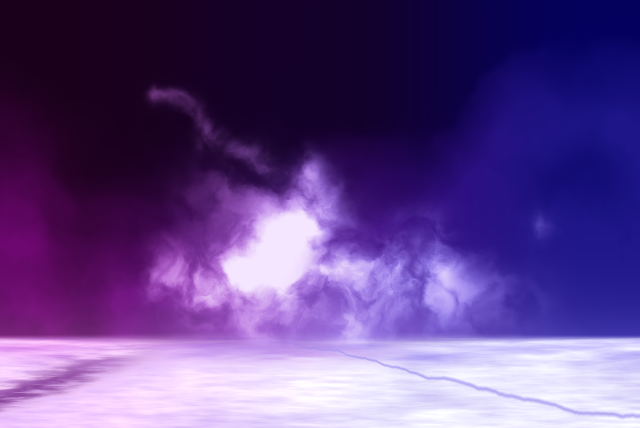
A WebGL 2 fragment shader for this background:

```glsl
#version 300 es
precision highp float;
// Magenta and blue smoke drifting above a pale, cracked floor.
uniform vec2 u_resolution;
out vec4 fragColor;

const float ASPECT = 1.5;
const float HORIZON = 0.213;
const float WARP = 0.10;
const vec3 NIGHT_LEFT = vec3(0.10, 0.0, 0.10);
const vec3 NIGHT_MID = vec3(0.075, 0.0, 0.16);
const vec3 NIGHT_RIGHT = vec3(0.01, 0.0, 0.36);
const vec3 HAZE_LEFT = vec3(0.42, 0.02, 0.43);
const vec3 HAZE_MID = vec3(0.24, 0.03, 0.47);
const vec3 HAZE_RIGHT = vec3(0.11, 0.08, 0.53);
const vec3 SMOKE_LEFT = vec3(0.74, 0.40, 0.85);
const vec3 SMOKE_RIGHT = vec3(0.58, 0.49, 0.94);
const vec3 GLOW = vec3(0.96, 0.90, 1.0);
const vec3 FLOOR_LEFT = vec3(0.95, 0.79, 1.0);
const vec3 FLOOR_RIGHT = vec3(0.92, 0.91, 1.0);
const vec3 STAIN = vec3(0.48, 0.19, 0.56);
const vec3 CRACK = vec3(0.64, 0.60, 0.94);

// Smoke puffs: centre, radii; strengths follow
const int PUFF_COUNT = 9;
const vec4 PUFFS[PUFF_COUNT] = vec4[](
  vec4(0.43, 0.325, 0.12, 0.07), vec4(0.76, 0.25, 0.18, 0.08),
  vec4(0.84, 0.345, 0.15, 0.06), vec4(0.985, 0.40, 0.09, 0.09),
  vec4(1.09, 0.31, 0.16, 0.10), vec4(0.70, 0.50, 0.12, 0.09),
  vec4(0.58, 0.53, 0.15, 0.11), vec4(1.27, 0.477, 0.045, 0.04),
  vec4(0.62, 0.34, 0.24, 0.10));
const float STRENGTHS[PUFF_COUNT] = float[](0.42, 0.40, 0.45, 0.48, 0.30, 0.22, 0.22, 0.22, 0.36);

// Spine of the rising wisp
const int SPINE_COUNT = 7;
const vec2 SPINE[SPINE_COUNT] = vec2[](
  vec2(0.36, 0.765), vec2(0.46, 0.76), vec2(0.50, 0.685), vec2(0.62, 0.645),
  vec2(0.70, 0.59), vec2(0.74, 0.52), vec2(0.64, 0.43));

float hash(vec2 p) {
  return fract(sin(dot(p, vec2(127.1, 311.7))) * 43758.5453);
}

float noise(vec2 p) {
  vec2 i = floor(p), f = fract(p);
  f = f * f * (3.0 - 2.0 * f);
  return mix(mix(hash(i), hash(i + vec2(1, 0)), f.x),
             mix(hash(i + vec2(0, 1)), hash(i + vec2(1, 1)), f.x), f.y);
}

float fbm(vec2 p) {
  float sum = 0.0, amp = 0.5;
  for (int i = 0; i < 6; i++) {
    sum += amp * noise(p);
    p = mat2(1.6, 1.2, -1.2, 1.6) * p + 7.3;
    amp *= 0.5;
  }
  return sum;
}

float puff(vec2 p, vec2 centre, vec2 radii) {
  vec2 d = (p - centre) / radii;
  return exp(-dot(d, d));
}

float segmentDistance(vec2 p, vec2 a, vec2 b) {
  vec2 ab = b - a;
  return length(p - a - ab * clamp(dot(p - a, ab) / dot(ab, ab), 0.0, 1.0));
}

vec3 threeWay(vec3 a, vec3 b, vec3 c, float x) {
  return mix(mix(a, b, smoothstep(0.1, 0.75, x)), c, smoothstep(0.75, 1.4, x));
}

// Dim haze with an uneven upper edge and dark pockets
vec3 backdrop(vec2 p) {
  vec2 q = p + 0.16 * (vec2(fbm(p * 5.0), fbm(p * 5.0 + 31.0)) - 0.5);
  float top = 0.70 + 0.18 * exp(-q.x * q.x * 20.0) + 0.23 * smoothstep(0.95, 1.2, q.x);
  float span = mix(0.50, 0.34, smoothstep(0.2, 0.8, p.x));
  float haze = smoothstep(-0.02, span, top - q.y) * mix(0.4, 1.45, fbm(q * 6.0 + 3.0));
  haze += 0.2 * smoothstep(0.0, 0.06, top - q.y) * smoothstep(0.6, 1.1, p.x);
  haze *= 1.0 - 0.6 * puff(q, vec2(1.36, 0.58), vec2(0.13, 0.09));
  haze *= 1.0 - 0.5 * puff(q, vec2(0.27, 0.66), vec2(0.13, 0.08));
  vec3 night = threeWay(NIGHT_LEFT, NIGHT_MID, NIGHT_RIGHT, p.x);
  vec3 col = mix(night, threeWay(HAZE_LEFT, HAZE_MID, HAZE_RIGHT, p.x), clamp(haze, 0.0, 1.0));
  float low = exp(-max(p.y - HORIZON, 0.0) / 0.08);
  return col + vec3(0.14, 0.13, 0.14) * low;
}

float smokeDensity(vec2 p) {
  vec2 q = p + WARP * (vec2(fbm(p * 8.0 + 11.0), fbm(p * 8.0 + 47.0)) - 0.5);
  float body = 0.0;
  for (int i = 0; i < PUFF_COUNT; i++)
    body += STRENGTHS[i] * puff(q, PUFFS[i].xy, PUFFS[i].zw);
  float wisp = 0.0;
  for (int i = 0; i < SPINE_COUNT - 1; i++) {
    float t = float(i) / float(SPINE_COUNT - 2);
    float d = segmentDistance(q, SPINE[i], SPINE[i + 1]) / mix(0.024, 0.055, t);
    wisp = max(wisp, mix(0.24, 0.32, t) * exp(-d * d));
  }
  // Tilted bright core
  vec2 c = mat2(0.85, -0.53, 0.53, 0.85) * (q - vec2(0.635, 0.415));
  float core = 0.75 * puff(c, vec2(0), vec2(0.13, 0.06));
  float detail = fbm(q * 13.0 + 0.6 * fbm(p * 20.0));
  float mist = 0.36 * puff(q, vec2(0.74, 0.20), vec2(0.46, 0.11));
  return (body + wisp) * mix(0.35, 1.55, smoothstep(0.2, 0.8, detail))
    + core * mix(0.6, 1.2, detail) + mist;
}

vec3 floorColour(vec2 p) {
  float side = smoothstep(0.1, 1.0, p.x);
  float depth = HORIZON - p.y;
  float streaks = fbm(vec2(p.x * 4.0, 6.0 * log(depth + 0.03) + p.y * 50.0));
  float grain = fbm(vec2(p.x * 14.0, p.y * 130.0));
  vec3 far = mix(vec3(0.90, 0.58, 0.94), vec3(0.76, 0.73, 0.99), side);
  vec3 near = mix(FLOOR_LEFT, FLOOR_RIGHT, side);
  vec3 col = mix(far, near, smoothstep(-0.02, 0.09, depth + 0.13 * (streaks - 0.5)));
  col += vec3(0.26, 0.30, 0.08) * (streaks - 0.48) + vec3(0.16, 0.20, 0.05) * (grain - 0.48);
  // Ragged diagonal stain on the left, soft shade in the middle
  float off = (p.y - 0.07 - 0.32 * p.x + 0.09 * (streaks - 0.5) + 0.05 * (grain - 0.5)) / 0.027;
  float stain = exp(-off * off) * smoothstep(0.44, 0.1, p.x);
  col = mix(col, STAIN, stain * clamp(streaks + grain - 0.15, 0.0, 0.85));
  float shade = puff(p, vec2(0.64, 0.175), vec2(0.27, 0.028));
  col = mix(col, vec3(0.73, 0.54, 0.91), shade * clamp(1.2 * grain, 0.0, 0.8));
  // Crack widens toward the viewer
  float wobble = 0.012 * (noise(p.xx * 14.0) - 0.5) + 0.007 * (fbm(p.xx * 50.0) - 0.5);
  float line = HORIZON - 0.001 - 0.19 * smoothstep(0.5, 1.55, p.x) + wobble;
  float width = mix(0.001, 0.007, smoothstep(0.6, 1.3, p.x)) * (0.5 + grain);
  float crack = 1.0 - smoothstep(0.0, width + 0.002, abs(p.y - line));
  return mix(col, CRACK, 0.75 * crack * smoothstep(0.5, 0.9, p.x));
}

void main() {
  vec2 p = gl_FragCoord.xy / u_resolution * vec2(ASPECT, 1.0);
  float density = smokeDensity(p);
  vec3 tint = mix(SMOKE_LEFT, SMOKE_RIGHT, smoothstep(0.35, 1.05, p.x));
  vec3 smoky = mix(backdrop(p), tint, smoothstep(-0.03, 0.75, density));
  smoky = mix(smoky, GLOW, smoothstep(0.40, 1.20, density));
  // Horizon dissolves where the smoke is thick
  float blur = mix(0.010, 0.045, puff(p, vec2(0.72, HORIZON), vec2(0.38, 0.3)));
  float ground = smoothstep(HORIZON + 0.5 * blur, HORIZON - blur, p.y);
  vec3 col = mix(smoky, floorColour(vec2(p.x, min(p.y, HORIZON))), ground);
  fragColor = vec4(clamp(col, 0.0, 1.0), 1.0);
}
```
